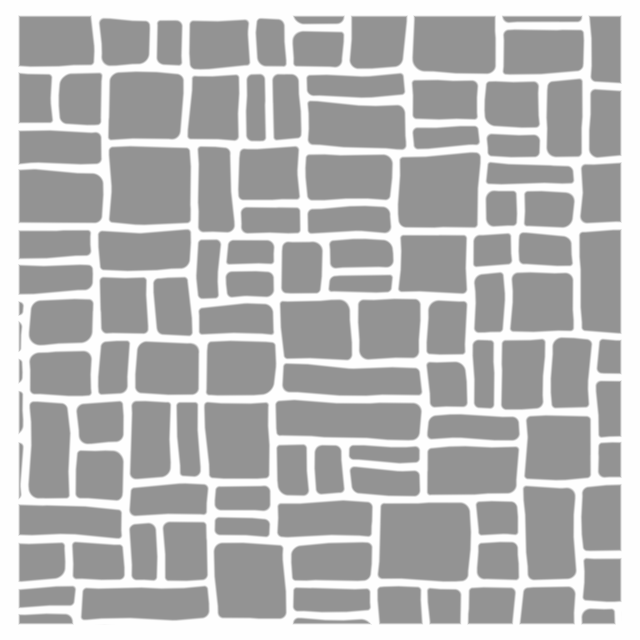
A WebGL 2 fragment shader for this pattern:

```glsl
#version 300 es
precision highp float;
// Dry-stone wall: grey rounded blocks in white joints, cropped to a square.
// A pinwheel grid tiles the plane with uneven rectangles, random cuts divide
// them into stones, and each stone is a rounded box with tilted sides.

uniform vec2 u_resolution;
out vec4 outColor;

const vec2 CELL = vec2(0.155, 0.125);   // mean size of an uncut block

float hash(vec2 p, float seed) {
    vec3 q = fract(p.xyx * vec3(0.1031, 0.1030, 0.0973) + seed * 0.173);
    q += dot(q, q.yzx + 33.33);
    return fract((q.x + q.y) * q.z);
}

// Jittered grid vertex, in canvas units.
vec2 vertex(vec2 id) {
    vec2 jitter = vec2(hash(id, 1.0), hash(id, 2.0)) - 0.5;
    return (id + 0.6 * jitter) * CELL;
}

// Corners (min, max) of a pinwheel block: joints run alternately across and up.
vec4 blockRect(vec2 id) {
    vec2 a = vertex(id), b = vertex(id + vec2(1, 0));
    vec2 c = vertex(id + vec2(0, 1)), d = vertex(id + 1.0);
    bool even = mod(id.x + id.y, 2.0) < 0.5;
    return even ? vec4(c.x, a.y, b.x, d.y) : vec4(a.x, b.y, d.x, c.y);
}

// Triangle waves bend the joints with straight runs and soft kinks.
vec2 bend(vec2 p) {
    vec2 wave = asin(sin(p.yx * vec2(31.0, 27.0) + p * vec2(9.0, 13.0)));
    wave += 0.6 * asin(sin(p.yx * vec2(53.0, 47.0) - p * 17.0 + 2.0));
    return p + 0.0013 * wave;
}

// Signed distance to a rounded box whose four sides lean independently.
float stone(vec2 p, vec2 halfSize, vec2 id) {
    vec2 side = step(0.0, p);
    vec2 lean = vec2(hash(id, 10.0 + side.x), hash(id, 12.0 + side.y)) - 0.5;
    float corner = hash(id, 14.0 + side.x + 2.0 * side.y);
    float radius = mix(0.005, 0.018, corner * corner * corner);
    radius = min(radius, 0.6 * min(halfSize.x, halfSize.y));
    vec2 q = abs(p) - halfSize + 0.07 * lean * p.yx + radius;
    return min(max(q.x, q.y), 0.0) + length(max(q, 0.0)) - radius;
}

void main() {
    vec2 uv = gl_FragCoord.xy / u_resolution;
    vec2 p = bend(uv);

    // Find the block that holds this point.
    vec2 base = floor(p / CELL), id = base;
    vec4 rect = blockRect(base);
    for (int y = -1; y <= 1; y++)
    for (int x = -1; x <= 1; x++) {
        vec2 candidate = base + vec2(x, y);
        vec4 r = blockRect(candidate);
        if (all(greaterThanEqual(p, r.xy)) && all(lessThan(p, r.zw))) {
            rect = r;
            id = candidate;
        }
    }

    // Cut large blocks, mostly across their longer side.
    for (int i = 0; i < 3; i++) {
        vec2 size = rect.zw - rect.xy;
        if (size.x * size.y < mix(0.006, 0.023, hash(id, 3.0))) break;
        bool upright = size.x > size.y * mix(0.8, 1.8, hash(id, 4.0));
        vec2 cut = rect.xy + size * mix(0.33, 0.67, hash(id, 5.0));
        float side;
        if (upright) {
            side = step(cut.x, p.x);
            if (side > 0.5) rect.x = cut.x; else rect.z = cut.x;
        } else {
            side = step(cut.y, p.y);
            if (side > 0.5) rect.y = cut.y; else rect.w = cut.y;
        }
        id = id * 3.0 + vec2(side, 1.0 + side);
    }

    // Leave a joint around the stone and crop the wall to its frame.
    vec2 halfSize = 0.5 * (rect.zw - rect.xy) - 0.0062;
    float d = stone(p - 0.5 * (rect.xy + rect.zw), halfSize, id);
    vec2 frame = abs(uv - 0.5) - vec2(0.470, 0.4745);
    d = max(d, max(frame.x, frame.y));

    float soft = max(0.0024, 0.75 / min(u_resolution.x, u_resolution.y));
    float joint = smoothstep(-soft, soft, d);
    outColor = vec4(vec3(mix(0.575, 0.995, joint)), 1.0);
}
```
